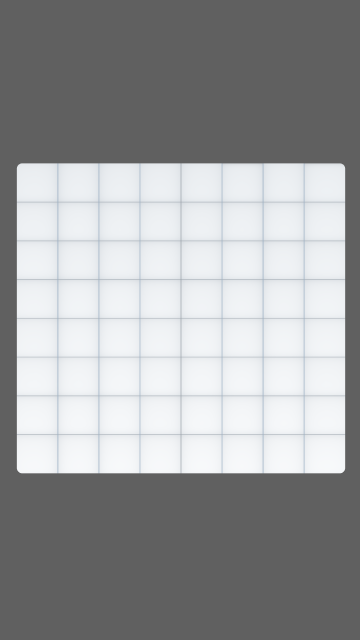
Write a Shadertoy shader that draws this pattern.

```glsl
// A pale, rounded panel of eight by eight tiles on a flat grey ground.
// A rounded-box distance cuts the panel; folded cell coordinates give the
// hairline seams, their soft shadows and the shading inside each tile.

float hash(vec2 p) {
    return fract(sin(dot(p, vec2(127.1, 311.7))) * 43758.5453);
}

float roundedBox(vec2 p, vec2 halfSize, float radius) {
    vec2 q = abs(p) - halfSize + radius;
    return length(max(q, 0.0)) + min(max(q.x, q.y), 0.0) - radius;
}

// Coverage of a line, fading when it is thinner than a pixel
float hairline(float dist, float halfWidth, float pixel) {
    return clamp((halfWidth - dist) / pixel + 0.5, 0.0, 1.0) * min(1.0, 2.0 * halfWidth / pixel);
}

void mainImage(out vec4 fragColor, in vec2 fragCoord) {
    float pixel = 1.0 / iResolution.x;
    vec2 p = (fragCoord - 0.5 * iResolution.xy) * pixel - vec2(0.0028, 0.0046);
    vec2 halfSize = vec2(0.456, 0.4305);

    // Tile index, position in the tile and distance to the nearest seams
    vec2 grid = (p / halfSize * 0.5 + 0.5) * 8.0;
    vec2 tile = floor(grid);
    vec2 local = fract(grid);
    vec2 seam = round(grid);
    vec2 dist = abs(grid - seam) * halfSize / 4.0;
    vec2 inner = step(0.5, seam) * step(seam, vec2(7.5));

    // Panel gradient, brighter low down, repeated faintly in each tile
    float height = clamp(grid.y / 8.0, 0.0, 1.0);
    vec3 panel = mix(vec3(0.968, 0.974, 0.980), vec3(0.925, 0.938, 0.950), height);
    panel += 0.016 * (0.5 - local.y) + 0.004 * (hash(tile) - 0.5);

    // Soft shadows beside the seams, uneven from seam to seam
    vec2 vary = vec2(hash(vec2(seam.x, 3.0)), hash(vec2(5.0, seam.y)));
    vec2 shadow = exp(-dist / vec2(0.013, 0.009)) * (0.035 + 0.025 * vary);
    shadow *= mix(vec2(0.3, 0.4), vec2(1.0), inner);
    panel -= (shadow.x + shadow.y) * vec3(1.1, 1.0, 0.9);

    // Darker upper rim on alternate tiles at the right
    float rim = step(4.5, tile.x) * mod(tile.x, 2.0);
    panel -= rim * 0.07 * exp(-max(halfSize.y - p.y, 0.0) / 0.004);

    // Grey horizontal seams, bluish vertical seams, a split one in the middle
    float across = hairline(dist.y, 0.0011, pixel) * inner.y;
    panel = mix(panel, vec3(0.66, 0.69, 0.72), across * (0.75 + 0.25 * vary.y));
    float middle = 1.0 - step(0.5, abs(seam.x - 4.0));
    float down = mix(hairline(dist.x, 0.0012, pixel),
                     hairline(abs(dist.x - 0.0016), 0.0007, pixel), middle) * inner.x;
    vec3 seamColor = mix(vec3(0.61, 0.69, 0.77), vec3(0.59, 0.62, 0.65), middle);
    panel = mix(panel, seamColor, down * (0.8 + 0.2 * vary.x));

    float mask = clamp(0.5 - roundedBox(p, halfSize, 0.015) / pixel, 0.0, 1.0);
    fragColor = vec4(mix(vec3(0.376), panel, mask), 1.0);
}
```
